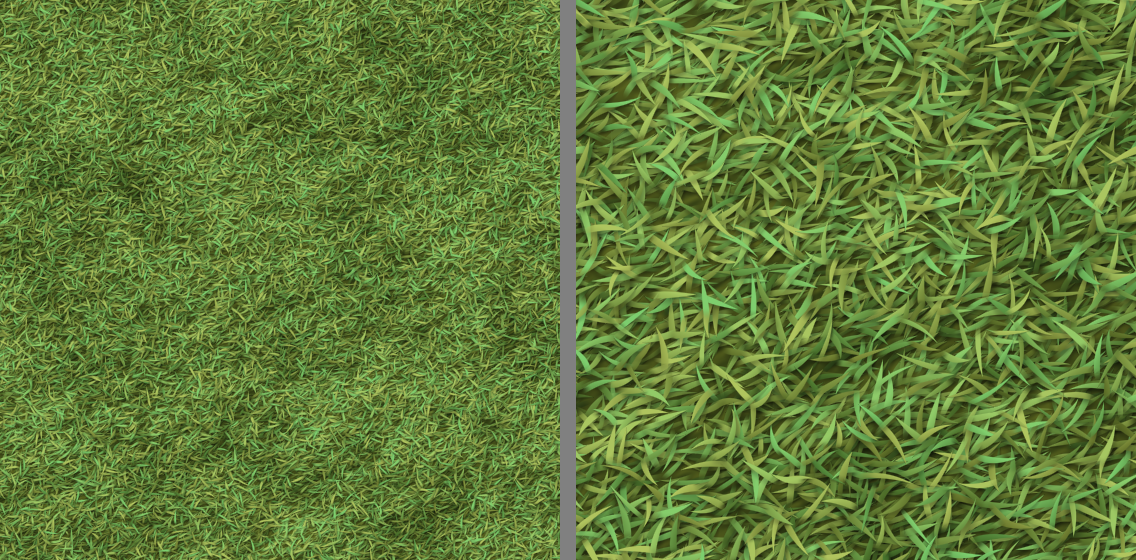
Left, the full canvas; right, a detail of the centre.
This texture is drawn by a Shadertoy shader. Its source:

```glsl
// Dense lawn seen from above: many layers of short, curved, tapered blades
// scattered on jittered grids, painted from the dark thatch up to bright tips.
// Each blade fades out at its root and casts a soft shadow on what lies below.

const int   LAYERS      = 14;
const float CELL        = 0.0172;  // grid spacing of the blades
const float HALF_LENGTH = 0.0168;  // longest blade, half its length
const float HALF_WIDTH  = 0.0024;  // widest blade, half its width
const float LEAN        = 0.45;    // main direction in radians
const float SHADOW      = 0.18;
const float SOFTNESS    = 1.2;     // edge width in pixels
const float LOW_TONE    = 0.44;    // tone of the lowest blades
const float HIGH_TONE   = 0.98;    // tone of the topmost blades

const vec3 DEEP  = vec3(0.10, 0.15, 0.05);
const vec3 MID   = vec3(0.335, 0.43, 0.16);
const vec3 LIGHT = vec3(0.57, 0.72, 0.36);
const vec3 SOIL  = vec3(0.35, 0.39, 0.12);
const vec3 COOL  = vec3(0.79, 1.04, 1.08);
const vec3 WARM  = vec3(1.12, 0.99, 0.92);

// Integer hash: three random values in 0..1
vec3 hash3(ivec3 cell) {
    uvec3 v = uvec3(cell) * 1664525u + 1013904223u;
    v.x += v.y * v.z; v.y += v.z * v.x; v.z += v.x * v.y;
    v ^= v >> 16u;
    v.x += v.y * v.z; v.y += v.z * v.x; v.z += v.x * v.y;
    return vec3(v >> 8u) / 16777216.0;
}

float valueNoise(vec2 p, int seed) {
    ivec2 i = ivec2(floor(p));
    vec2 f = fract(p);
    f = f * f * (3.0 - 2.0 * f);
    float a = hash3(ivec3(i, seed)).x;
    float b = hash3(ivec3(i + ivec2(1, 0), seed)).x;
    float c = hash3(ivec3(i + ivec2(0, 1), seed)).x;
    float d = hash3(ivec3(i + ivec2(1, 1), seed)).x;
    return mix(mix(a, b, f.x), mix(c, d, f.x), f.y);
}

// Coordinates along and across a direction
vec2 alongAcross(vec2 p, float angle) {
    vec2 dir = vec2(cos(angle), sin(angle));
    return vec2(dot(p, dir), dot(p, vec2(-dir.y, dir.x)));
}

vec3 grassRamp(float tone) {
    vec3 low = mix(DEEP, MID, clamp(tone * 2.0, 0.0, 1.0));
    return mix(low, LIGHT, clamp(tone * 2.0 - 1.0, 0.0, 1.2));
}

// Share of a pixel that a stripe of the given half width covers
float stripeCover(float offset, float halfWidth, float pixel) {
    vec2 edges = vec2(halfWidth, -halfWidth) - abs(offset);
    vec2 inside = clamp(edges / pixel + 0.5, 0.0, 1.0);
    return inside.x - inside.y;
}

// Paints one blade and its shadow over the colour below
vec3 paintBlade(vec3 below, vec2 p, ivec3 id, float height, float clump, float pixel) {
    vec3 shape = hash3(id + ivec3(0, 0, 100));
    vec3 look = hash3(id + ivec3(0, 0, 200));
    if (look.z > mix(1.0, 0.5, height)) return below;

    float spread = mix(0.7, 2.3, height);
    float angle = LEAN + (shape.x + shape.y - 1.0) * spread;
    if (fract(look.z * 37.0) < 0.35) angle += 3.14159;
    vec2 q = alongAcross(p, angle);
    float halfLength = HALF_LENGTH * mix(0.55, 1.0, shape.z);
    float u = q.x / halfLength;
    if (abs(u) >= 1.0) return below;

    // Bent centre line, rounded root and pointed tip
    float t = 0.5 + 0.5 * u;
    float bend = (fract(shape.z * 53.0) - 0.5) * 0.006;
    float across = q.y - bend * (0.5 - u * u);
    float width = HALF_WIDTH * mix(0.6, 1.0, look.y) * 2.2 * pow(t, 0.4) * (1.0 - t);
    width *= mix(0.75, 1.0, height);
    float rootFade = smoothstep(0.0, 0.3, t);

    float side = cos(angle) < 0.0 ? -1.0 : 1.0;
    float shade = 1.0 - smoothstep(0.3 * width, 2.6 * width + 0.0001, abs(across + side * width));
    below *= 1.0 - SHADOW * shade * rootFade;

    float tone = mix(LOW_TONE, HIGH_TONE, height) + (look.x - 0.5) * 0.46;
    tone += (t - 0.5) * 0.24 + clump;
    tone += 0.07 * clamp(side * across / (width + 0.0002), -1.0, 1.0);
    vec3 tint = mix(WARM, COOL, smoothstep(0.1, 1.0, fract(look.y * 71.0)));
    vec3 blade = grassRamp(tone) * mix(vec3(1.0), tint, mix(0.35, 1.0, height));
    return mix(below, blade, stripeCover(across, width, pixel) * rootFade);
}

void mainImage(out vec4 fragColor, in vec2 fragCoord) {
    vec2 uv = fragCoord / iResolution.y;
    float pixel = SOFTNESS / iResolution.y;

    // Slow clumps and streaks along the lean of the lawn
    vec2 grain = alongAcross(uv, LEAN) + 4.0;
    float patches = valueNoise(grain * vec2(6.0, 11.0), 1);
    float streaks = valueNoise(grain * vec2(18.0, 42.0), 2);
    float clump = (patches - 0.5) * 0.20 + (streaks - 0.5) * 0.30;

    // Thatch with fine fibres
    float fibre = valueNoise(grain * vec2(90.0, 320.0), 3);
    vec3 color = mix(DEEP, SOIL, clamp(0.35 + 0.6 * fibre + 1.5 * clump, 0.0, 1.0));

    // Blades, lowest layer first
    for (int layer = 0; layer < LAYERS; layer++) {
        float height = float(layer) / float(LAYERS - 1);
        vec2 g = uv / CELL + hash3(ivec3(layer, 7, 11)).xy * 50.0;
        ivec2 home = ivec2(floor(g));
        for (int y = -1; y <= 1; y++)
        for (int x = -1; x <= 1; x++) {
            ivec3 id = ivec3(home + ivec2(x, y), layer);
            vec2 center = vec2(id.xy) + hash3(id).xy;
            color = paintBlade(color, (g - center) * CELL, id, height, clump, pixel);
        }
    }
    fragColor = vec4(clamp(color, 0.0, 1.0), 1.0);
}
```
